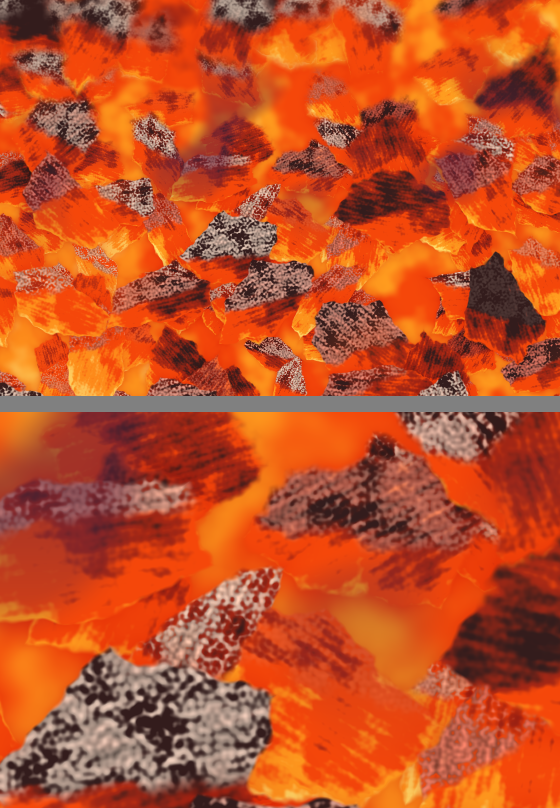
Top, the full canvas; bottom, a detail of the centre.
Give the GLSL for this texture, as a WebGL 1 fragment shader.

```glsl
precision highp float;
// A bed of glowing coals: layers of jittered, faceted chunks are painted back to
// front over a hot noise field. Each chunk has an ashy top, two glowing sides and
// a lit rim; focus softens towards the far (upper) part of the bed.
uniform vec2 u_resolution;

const vec3 CHAR  = vec3(0.20, 0.11, 0.11);
const vec3 BRICK = vec3(0.64, 0.15, 0.08);
const vec3 EMBER = vec3(0.96, 0.28, 0.04);
const vec3 AMBER = vec3(1.00, 0.61, 0.12);
const vec3 FLAME = vec3(1.00, 0.88, 0.42);
const vec3 WARM_ASH = vec3(0.75, 0.42, 0.36);
const vec3 COOL_ASH = vec3(0.78, 0.70, 0.64);
const vec3 HAZE  = vec3(0.38, 0.14, 0.25);

const int LAYERS = 4;
const float CELL_BACK = 0.15;    // grid cell of the rear chunks
const float CELL_FRONT = 0.25;   // grid cell of the front chunks
const float PRESENCE = 0.68;     // share of cells holding a chunk
const float CHUNK_SIZE = 0.47;   // chunk radius within its cell
const float EROSION = 0.07;      // roughness of chunk outlines
const float NEAR_BLUR = 0.003;
const float FAR_BLUR = 0.026;

vec2 hash2(vec2 p) {
  vec3 h = fract(p.xyx * vec3(0.1031, 0.1030, 0.0973));
  h += dot(h, h.yzx + 33.33);
  return fract((h.xx + h.yz) * h.zy);
}

float corner(vec2 cell, vec2 offset) {
  float a = 6.2832 * hash2(cell).x;
  return dot(vec2(cos(a), sin(a)), offset);
}

float gradientNoise(vec2 p) {
  vec2 i = floor(p), f = fract(p);
  vec2 u = f * f * f * (f * (f * 6.0 - 15.0) + 10.0);
  vec2 e = vec2(1.0, 0.0);
  return 1.4 * mix(mix(corner(i, f), corner(i + e.xy, f - e.xy), u.x),
                   mix(corner(i + e.yx, f - e.yx), corner(i + 1.0, f - 1.0), u.x), u.y);
}

float fbm(vec2 p) {
  float sum = 0.0, amp = 0.6;
  for (int i = 0; i < 3; i++) {
    sum += amp * gradientNoise(p);
    p = mat2(1.6, 1.2, -1.2, 1.6) * p + 7.3;
    amp *= 0.5;
  }
  return sum;
}

vec3 heatColor(float h) {
  vec3 c = mix(CHAR, BRICK, smoothstep(0.0, 0.30, h));
  c = mix(c, EMBER, smoothstep(0.28, 0.48, h));
  c = mix(c, AMBER, smoothstep(0.62, 0.88, h));
  return mix(c, FLAME, smoothstep(0.92, 1.15, h));
}

// Irregular convex outline: the inner side of six jittered half planes.
float chunkDistance(vec2 q, vec2 seed) {
  float d = -1.0;
  for (int i = 0; i < 6; i++) {
    vec2 r = hash2(seed + 5.7 * float(i));
    float a = (float(i) + 0.8 * (r.x - 0.5)) * 1.0472;
    d = max(d, dot(q, vec2(cos(a), sin(a))) - CHUNK_SIZE * (0.65 + 0.45 * r.y));
  }
  return d;
}

// Paints one chunk; p is relative to its centre in cell units.
vec3 paintChunk(vec3 under, vec2 p, vec2 seed, float depth, float region, float blur, float cool) {
  vec2 r = hash2(seed + 3.1), s = hash2(seed + 8.9);
  float a = 2.8 * (r.x - 0.5);
  vec2 q = mat2(cos(a), -sin(a), sin(a), cos(a)) * p;
  float d = chunkDistance(q * vec2(0.88, 1.05 + 0.5 * r.y), seed);
  if (d > blur + 0.3) return under;

  float detail = 1.0 - smoothstep(0.02, 0.16, blur);
  float rough = fbm(q * 5.0 + seed);
  d += EROSION * rough;
  float grain = gradientNoise(q * vec2(5.0, 32.0) + seed) * detail;
  float speck = gradientNoise(p * 38.0 + seed) * detail;

  // Facets: an upper plane, and two sides meeting at a slanted edge.
  float soft = 0.025 + blur;
  float tilt = 1.2 * (s.x - 0.5);
  float top = smoothstep(-soft, soft, p.y + tilt * p.x - 0.22 * (s.y - 0.3) + 0.10 * rough);
  float side = smoothstep(-soft, soft, p.x - 0.5 * tilt * p.y + 0.3 * (r.y - 0.5));

  float heat = mix(0.60, 0.36, depth) + 0.38 * (s.y - 0.5) + 0.32 * region - 0.28 * cool;
  heat += mix(0.12 - 0.45 * p.y - 0.20 * side, -0.20, top);
  heat += 0.28 * rough + 0.13 * grain + 0.06 * speck;
  heat += 0.24 * exp(-abs(d) * 22.0) * (1.0 - 0.6 * top);
  vec3 c = heatColor(heat);

  float ash = top * smoothstep(0.30, 0.75, r.y + 0.25 * depth + 0.3 * cool);
  ash *= smoothstep(-0.30, 0.25, rough + 0.5 * speck + 0.25 * grain + 0.08);
  vec3 ashColor = mix(WARM_ASH, COOL_ASH, smoothstep(0.35, 0.8, s.x + 0.3 * depth + 0.5 * cool));
  c = mix(c, ashColor * (0.92 + 0.35 * speck + 0.25 * grain), 0.88 * ash);

  float shade = 0.5 * exp(-max(d, 0.0) * 16.0) * (1.0 - smoothstep(0.1, 0.3, d));
  under *= mix(vec3(1.0), vec3(0.92, 0.62, 0.55), shade);
  return mix(under, c, 1.0 - smoothstep(-blur, blur, d));
}

void main() {
  vec2 uv = gl_FragCoord.xy / u_resolution.y;
  float region = fbm(uv * 2.3 + 4.0);
  float far = smoothstep(0.50, 1.0, uv.y + 0.15 * region);
  float blur = max(mix(NEAR_BLUR, FAR_BLUR, far), 1.0 / u_resolution.y);
  float cool = smoothstep(0.72, 1.0, uv.y) * (1.0 - smoothstep(0.35, 0.95, uv.x));

  // Hot bed seen in the gaps
  vec3 col = heatColor(0.78 + 0.45 * fbm(uv * 7.0) + 0.3 * region - 0.5 * cool);

  // Chunks, rear to front
  for (int l = 0; l < LAYERS; l++) {
    float depth = float(l) / float(LAYERS - 1);
    float cell = mix(CELL_BACK, CELL_FRONT, depth);
    vec2 g = uv / cell + 13.7 * float(l + 1);
    for (int j = 1; j >= -1; j--) {
      for (int i = -1; i <= 1; i++) {
        vec2 id = floor(g) + vec2(float(i), float(j));
        vec2 seed = id + 41.0 * float(l);
        if (hash2(seed + 0.5).x > PRESENCE) continue;
        vec2 centre = id + 0.5 + 0.7 * (hash2(seed) - 0.5);
        col = paintChunk(col, g - centre, seed, depth, region, blur / cell, cool);
      }
    }
  }

  // Violet haze between the near and far coals, and a drifting orange bloom
  float band = exp(-pow((uv.y - 0.64) * 6.0, 2.0));
  col = mix(col, HAZE, 0.55 * band * smoothstep(0.15, 0.5, gradientNoise(uv * 4.5 + 9.0)));
  col = mix(col, EMBER, 0.22 * smoothstep(0.0, 0.5, region));
  gl_FragColor = vec4(clamp(col, 0.0, 1.0), 1.0);
}
```
